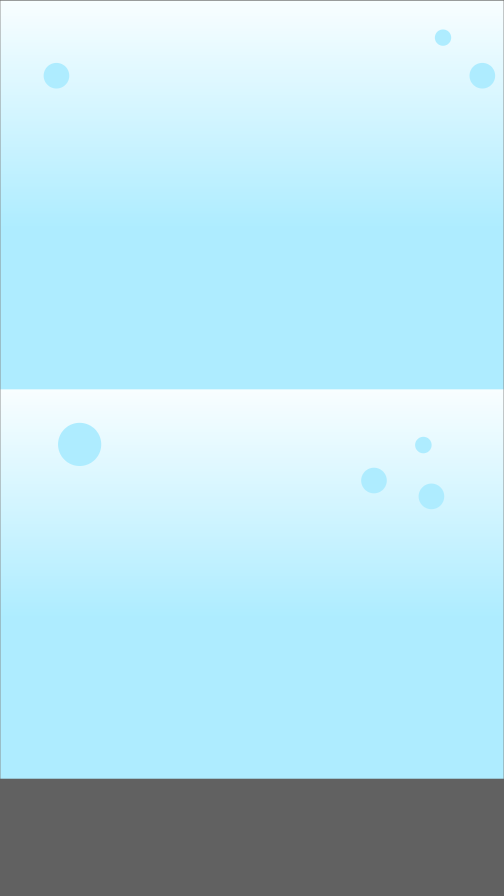
Write a Shadertoy shader that draws this background.

```glsl
// Two stacked pale-blue sky panels with round bubbles above a grey floor band.

const vec3 SKY = vec3(0.682, 0.927, 1.0);
const vec3 HAZE = vec3(0.975, 0.995, 1.0);
const vec3 FLOOR_GREY = vec3(0.38);

// Coverage of the inside (negative side) of a distance, one pixel soft
float cover(float dist, float pixel) {
    return clamp(0.5 - dist / pixel, 0.0, 1.0);
}

// Haze at the top of a panel, fading evenly into the sky colour
vec3 panelColor(float y, float top, float height) {
    return mix(HAZE, SKY, clamp((top - y) / (0.585 * height), 0.0, 1.0));
}

void mainImage(out vec4 fragColor, in vec2 fragCoord) {
    // Canvas height is one unit
    float pixel = 1.0 / iResolution.y;
    vec2 p = fragCoord * pixel;
    float width = iResolution.x * pixel;

    // Panels
    float floorTop = 0.1309;
    float panelHeight = (1.0 - floorTop) * 0.5;
    float seam = floorTop + panelHeight;
    vec3 color = mix(panelColor(p.y, 1.0, panelHeight),
                     panelColor(p.y, seam, panelHeight),
                     cover(p.y - seam, pixel));

    // Bubbles: centre as a fraction of the canvas, radius in canvas heights
    vec3 bubbles[7] = vec3[7](
        vec3(0.112, 0.9155, 0.0143), vec3(0.879, 0.9580, 0.0091),
        vec3(0.957, 0.9155, 0.0143), vec3(0.158, 0.5040, 0.0241),
        vec3(0.840, 0.5033, 0.0092), vec3(0.742, 0.4637, 0.0143),
        vec3(0.856, 0.4460, 0.0143));
    for (int i = 0; i < 7; i++) {
        vec2 centre = bubbles[i].xy * vec2(width, 1.0);
        color = mix(color, SKY, cover(length(p - centre) - bubbles[i].z, pixel));
    }

    // Hairline frame, a little stronger along the top
    float side = min(p.x, width - p.x);
    color = mix(color, vec3(0.5), 0.6 * cover(side - 0.0008, pixel));
    color = mix(color, vec3(0.4), 0.9 * cover(1.0 - p.y - 0.0008, pixel));

    // Floor band
    color = mix(color, FLOOR_GREY, cover(p.y - floorTop, pixel));

    fragColor = vec4(color, 1.0);
}
```
